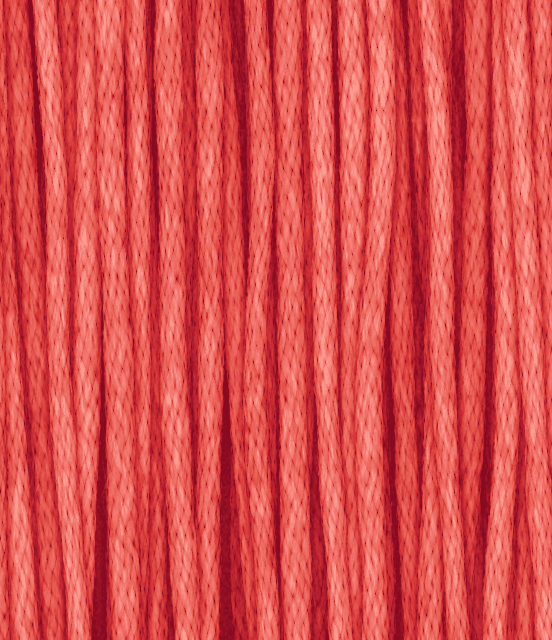
This texture is drawn by a WebGL 2 fragment shader. Its source:

```glsl
#version 300 es
precision highp float;
precision highp int;
// Hanging skeins of twisted coral yarn, painted back to front in three layers.
// Each strand is a shaded cylinder wrapped in a steep lattice of slender stitches,
// with fine fibres; the summed tone is then looked up in a colour ramp.
uniform vec2 u_resolution;
out vec4 fragColor;

float hash(vec2 p) {
    uvec2 q = uvec2(ivec2(floor(p))) * uvec2(1597334673u, 3812015801u);
    uint h = (q.x ^ q.y) * 1597334673u;
    h = (h ^ (h >> 15)) * 2246822519u;
    h ^= h >> 13;
    return float(h >> 8) / 16777216.0;
}

float noise(vec2 p) {
    vec2 i = floor(p), f = fract(p);
    f = f * f * (3.0 - 2.0 * f);
    return mix(mix(hash(i), hash(i + vec2(1, 0)), f.x),
               mix(hash(i + vec2(0, 1)), hash(i + vec2(1, 1)), f.x), f.y);
}

// Dark crimson to pale coral, stops placed by their share of the tones
vec3 yarnColor(float t) {
    vec3 c = mix(vec3(0.53, 0.04, 0.125), vec3(0.71, 0.12, 0.18), clamp((t - 0.04) / 0.15, 0.0, 1.0));
    c = mix(c, vec3(0.84, 0.22, 0.22), clamp((t - 0.19) / 0.18, 0.0, 1.0));
    c = mix(c, vec3(0.91, 0.37, 0.33), clamp((t - 0.37) / 0.21, 0.0, 1.0));
    c = mix(c, vec3(0.95, 0.47, 0.44), clamp((t - 0.58) / 0.21, 0.0, 1.0));
    return mix(c, vec3(0.985, 0.61, 0.57), clamp((t - 0.79) / 0.18, 0.0, 1.0));
}

// Relief of the stitches: u runs across the strand (-1..1), y along it
float stitches(float u, float y, float id) {
    float qy = y / 0.047 + id * 7.31;
    float qx = asin(clamp(u, -1.0, 1.0)) * 1.55 + 0.3 * qy;
    qx += 0.5 * (noise(vec2(qy * 1.1, id * 5.0 + u)) - 0.5);
    qy += 0.35 * (noise(vec2(qx * 0.8, qy * 0.8 + 40.0)) - 0.5);
    vec2 lattice = vec2(qx + qy, qx - qy);
    vec2 f = fract(lattice);
    // Plump middles, with dark pits where the stitch tips meet
    vec2 bulge = sqrt(4.0 * f * (1.0 - f));
    float pit = (1.0 - bulge.x) * (1.0 - bulge.y);
    float body = 0.6 * bulge.y + 0.4 * bulge.x;
    return body * 0.75 - 1.1 * pit + 0.4 * (hash(floor(lattice) + id * 13.0) - 0.5);
}

void main() {
    vec2 p = gl_FragCoord.xy / u_resolution.y;
    float aspect = u_resolution.x / u_resolution.y;
    float soft = max(0.0013, 0.8 / u_resolution.y);

    // Deep gaps behind the yarn
    float tone = 0.02 + 0.16 * noise(p * vec2(45.0, 6.0));

    for (int layer = 0; layer < 3; layer++) {
        float depth = float(layer);
        float spacing = 0.047 + 0.003 * depth;
        int count = (int(ceil(aspect / spacing)) + 4) | 1;
        for (int j = 0; j < count; j++) {
            // Every second strand first, so the overlaps alternate
            float k = float((j * 2) % count);
            float id = k + depth * 61.0;
            float slope = (hash(vec2(id, 3)) - 0.62) * 0.11;
            float x = (k - 1.5 + 0.95 * (hash(vec2(id, 1)) - 0.5)) * spacing;
            x += slope * (p.y - 0.5) + 0.018 * (noise(vec2(p.y * 2.6, id)) - 0.5);
            float r = mix(0.0175, 0.0235, hash(vec2(id, 5)));
            r *= 0.9 + 0.2 * noise(vec2(p.y * 9.0, id + 200.0));
            float d = p.x - x;
            if (abs(d) > r * 2.0) continue;

            // Shadow cast on whatever lies behind
            tone *= mix(0.45, 1.0, smoothstep(0.85, 1.7, abs(d) / r));

            // Ragged outline
            float fuzz = (noise(vec2(d * 300.0 + id * 9.0, p.y * 150.0)) - 0.5) * 0.0032;
            float cover = 1.0 - smoothstep(r - soft, r + soft, abs(d) + fuzz);
            if (cover <= 0.0) continue;

            float u = clamp(d / r, -1.0, 1.0);
            float dome = sqrt(1.0 - u * u * 0.97);
            float relief = stitches(u, p.y, id);
            float twist = d + 0.1 * p.y;
            float fibre = noise(vec2(twist * 360.0 + id * 17.0, p.y * 48.0)) - 0.5;
            fibre += 0.7 * (noise(vec2((d - 0.16 * p.y) * 470.0 + id * 23.0, p.y * 85.0)) - 0.5);
            float patches = noise(vec2(p.y * 7.0, id + 400.0)) - 0.5;

            float level = 0.28 + 0.2 * depth + 0.12 * (hash(vec2(id, 9)) - 0.5);
            float lit = level * (0.1 + 0.98 * dome - 0.06 * u);
            lit += (0.24 + 0.13 * depth) * (relief - 0.52) * (0.4 + 0.6 * dome);
            lit += (0.16 + 0.05 * depth) * fibre + 0.1 * patches;
            tone = mix(tone, max(lit, 0.03), cover);
        }
    }

    // Loose hairs drifting over the strands
    for (int i = 0; i < 26; i++) {
        float n = float(i);
        vec2 c = vec2(hash(vec2(n, 501)) * aspect, hash(vec2(n, 502)));
        vec2 q = p - c;
        float bend = (hash(vec2(n, 503)) - 0.5) * 0.9;
        float dist = abs(q.x - bend * q.y - 9.0 * (hash(vec2(n, 504)) - 0.5) * q.y * q.y);
        float hair = 1.0 - smoothstep(0.0, 0.0008 + soft, dist);
        tone += 0.1 * hair * (1.0 - smoothstep(0.01, 0.05, abs(q.y)));
    }

    // Fine grain of the surface
    tone += 0.09 * (noise(p * vec2(420.0, 260.0)) - 0.5);
    fragColor = vec4(yarnColor(clamp(tone, 0.0, 1.0)), 1.0);
}
```
